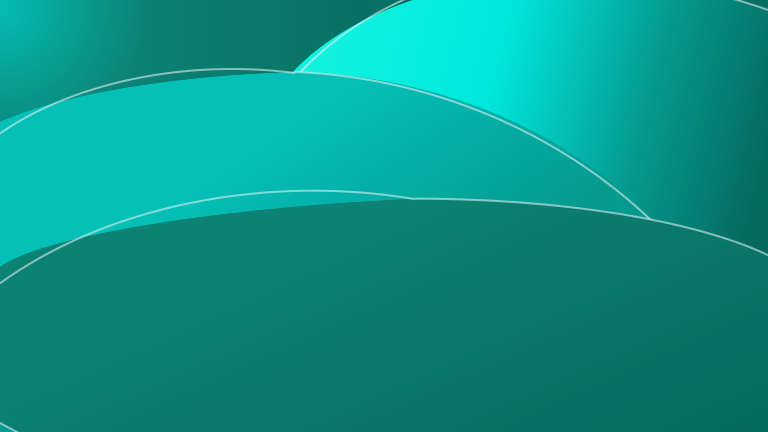
Write a WebGL 1 fragment shader that draws this background.

```glsl
precision highp float;
// Overlapping teal hills with soft gradients and thin pale outlines.

uniform vec2 u_resolution;

#define CANVAS_HEIGHT 432.0
#define LINE_WIDTH 2.0
#define LINE_OPACITY 0.58
#define DEEP vec3(0.047, 0.510, 0.455)
#define SHADE vec3(0.020, 0.410, 0.365)
#define TEAL vec3(0.016, 0.750, 0.715)
#define TEAL_SHADE vec3(0.020, 0.600, 0.560)
#define AQUA vec3(0.000, 0.910, 0.870)
#define AQUA_LIGHT vec3(0.070, 0.945, 0.870)
#define LINE_COLOR vec3(0.880, 0.950, 0.960)

// Upper elliptic arc, sheared by tilt: returns height and slope at x (y down).
vec2 arc(float x, float center, float top, vec2 radius, float tilt) {
  float u = clamp((x - center) / radius.x, -0.99, 0.99);
  float s = sqrt(1.0 - u * u);
  return vec2(top + tilt * (x - center) + radius.y * (1.0 - s),
              tilt + radius.y / radius.x * u / s);
}

// Approximate signed distance to an arc, positive beneath it.
float below(vec2 p, vec2 edge) {
  return (p.y - edge.x) / sqrt(1.0 + edge.y * edge.y);
}

float fill(float d, float px) {
  return smoothstep(-0.5 * px, 0.5 * px, d);
}

float stroke(float d, float px) {
  return LINE_OPACITY * clamp((0.5 * LINE_WIDTH - abs(d)) / px + 0.5, 0.0, 1.0);
}

float ramp(float from, float to, float t) {
  return clamp((t - from) / (to - from), 0.0, 1.0);
}

void main() {
  float px = CANVAS_HEIGHT / u_resolution.y;
  vec2 p = vec2(gl_FragCoord.x, u_resolution.y - gl_FragCoord.y) * px;
  float x = p.x;

  // Backdrop with a glow in the upper left corner
  vec3 color = mix(DEEP, SHADE, 0.75 * ramp(130.0, 380.0, x));
  color = mix(color, TEAL, 0.95 * ramp(145.0, 0.0, length(p - vec2(0.0, 8.0))));

  // Back hill, bright on the left and dark on the right
  bool backLeft = x < 570.0;
  vec2 backRight = arc(x, 570.0, -22.8, vec2(400.0, 250.0), 0.0);
  vec2 backEdge = backLeft ? arc(x, 570.0, -24.5, vec2(315.0, 184.0), 0.0) : backRight;
  vec2 backLine = backLeft ? arc(x, 570.0, -35.4, vec2(340.0, 275.0), 0.0) : backRight;
  float across = x + 0.25 * p.y;
  vec3 back = mix(AQUA_LIGHT, AQUA, ramp(340.0, 510.0, across));
  back = mix(back, TEAL_SHADE, ramp(510.0, 675.0, across));
  back = mix(back, SHADE, ramp(675.0, 810.0, across));
  color = mix(color, back, fill(below(p, backEdge), px));
  color = mix(color, LINE_COLOR, stroke(below(p, backLine), px));

  // Middle hill
  bool midLeft = x < 295.0;
  vec2 midEdge = midLeft ? arc(x, 295.0, 72.0, vec2(336.0, 79.0), -0.03)
                         : arc(x, 295.0, 72.0, vec2(449.0, 359.0), 0.02);
  vec2 midLine = midLeft ? arc(x, 232.0, 69.0, vec2(311.0, 193.0), 0.0)
                         : arc(x, 295.0, 72.0, vec2(501.0, 452.0), 0.04);
  vec3 middle = mix(TEAL, TEAL_SHADE, ramp(480.0, 900.0, x + 1.5 * p.y));
  color = mix(color, middle, fill(below(p, midEdge), px));
  color = mix(color, LINE_COLOR, stroke(below(p, midLine), px));

  // Front hill
  bool frontLeft = x < 415.0;
  vec2 frontRight = arc(x, 415.0, 198.7, vec2(409.0, 114.0), 0.0);
  vec2 frontEdge = frontLeft ? arc(x, 415.0, 198.7, vec2(425.0, 63.0), -0.045) : frontRight;
  vec2 frontLine = frontLeft ? arc(x, 313.0, 190.7, vec2(435.0, 303.0), 0.0) : frontRight;
  vec3 front = mix(DEEP, SHADE, ramp(850.0, 1750.0, x + 2.2 * p.y));
  color = mix(color, front, fill(below(p, frontEdge), px));
  color = mix(color, LINE_COLOR, stroke(below(p, frontLine), px));

  // Lower left corner, cut off by a slanted outline
  float corner = dot(p - vec2(0.0, 423.0), vec2(-0.468, 0.884));
  color = mix(color, TEAL_SHADE, fill(corner, px));
  color = mix(color, LINE_COLOR, stroke(corner, px));

  gl_FragColor = vec4(color, 1.0);
}
```
